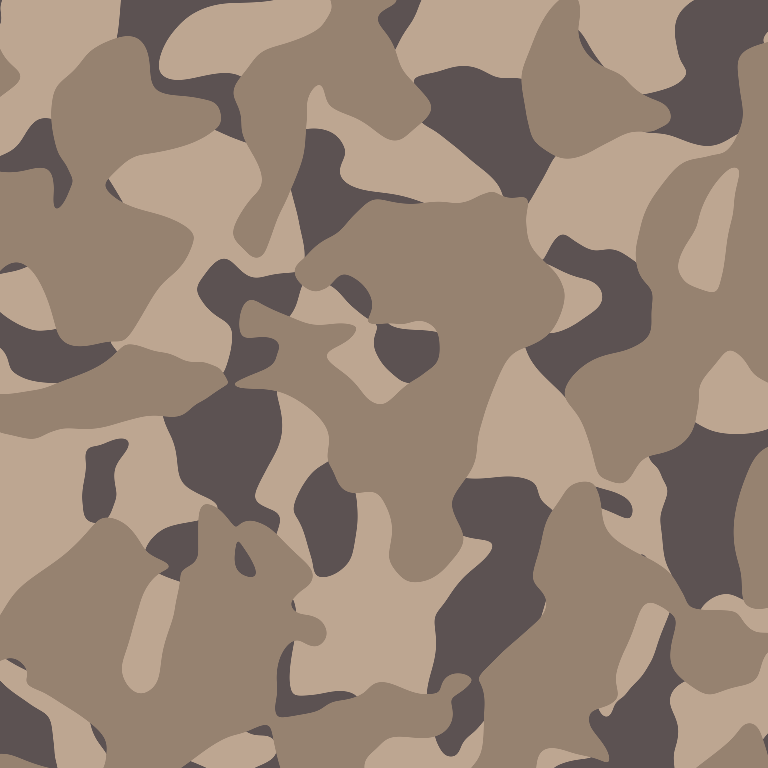
Write a WebGL 1 fragment shader that draws this pattern.

```glsl
precision highp float;
// Three-tone camouflage: a dark ground carries light patches, and a tan layer
// covers about half of both. Each layer is a warped sum of gradient noises,
// cut at a level and smoothed by its estimated distance to the contour.

uniform vec2 u_resolution;

const vec3 DARK  = vec3(0.36, 0.32, 0.32);
const vec3 LIGHT = vec3(0.74, 0.65, 0.57);
const vec3 TAN   = vec3(0.59, 0.51, 0.44);

const float PATCH_FREQ  = 6.5;     // noise cells across the canvas
const float SECOND_FREQ = 1.26;    // relative to PATCH_FREQ
const float SECOND_AMP  = 0.8;
const float DETAIL_FREQ = 2.1;     // small bulges along the outlines
const float DETAIL_AMP  = 0.32;
const float WARP_FREQ   = 0.9;
const float WARP_AMP    = 0.45;    // in noise cells
const float LIGHT_LEVEL = -0.042;  // lower values give more light
const float TAN_LEVEL   = 0.0;     // lower values give more tan
const vec2  LIGHT_SEED  = vec2(37.3, 11.8);
const vec2  TAN_SEED    = vec2(5.6, 71.2);
const float EDGE_PIXELS = 0.6;     // width of the smoothed edge
const float MIN_SLOPE   = 0.15;    // keeps saddles from blurring
const mat2  TURN = mat2(0.8, 0.6, -0.6, 0.8);

// Random gradient with both components in -1..1.
vec2 hashGradient(vec2 cell) {
    vec3 p = fract(cell.xyx * vec3(0.1031, 0.1030, 0.0973));
    p += dot(p, p.yzx + 33.33);
    return 2.0 * fract((p.xx + p.yz) * p.zy) - 1.0;
}

float cornerValue(vec2 cell, vec2 f, vec2 corner) {
    return dot(hashGradient(cell + corner), f - corner);
}

float gradientNoise(vec2 p) {
    vec2 cell = floor(p);
    vec2 f = fract(p);
    vec2 w = f * f * f * (f * (f * 6.0 - 15.0) + 10.0);
    float bottom = mix(cornerValue(cell, f, vec2(0.0, 0.0)),
                       cornerValue(cell, f, vec2(1.0, 0.0)), w.x);
    float top = mix(cornerValue(cell, f, vec2(0.0, 1.0)),
                    cornerValue(cell, f, vec2(1.0, 1.0)), w.x);
    return mix(bottom, top, w.y);
}

// Smooth blotches; turning each octave hides the noise lattice.
float patchField(vec2 uv, vec2 seed) {
    vec2 p = uv * PATCH_FREQ + seed;
    vec2 q = p * WARP_FREQ;
    p += WARP_AMP * vec2(gradientNoise(q + 19.7), gradientNoise(q + 53.1));
    vec2 turned = TURN * p;
    return gradientNoise(p)
         + SECOND_AMP * gradientNoise(turned * SECOND_FREQ + 8.4)
         + DETAIL_AMP * gradientNoise(TURN * turned * DETAIL_FREQ + 27.9);
}

// Coverage of the area above a level, from value over slope.
float patchMask(vec2 uv, vec2 seed, float level, float pixel) {
    float value = patchField(uv, seed);
    vec2 slope = vec2(patchField(uv + vec2(pixel, 0.0), seed),
                      patchField(uv + vec2(0.0, pixel), seed)) - value;
    float perPixel = max(length(slope), MIN_SLOPE * pixel);
    return clamp((value - level) / (perPixel * EDGE_PIXELS) + 0.5, 0.0, 1.0);
}

void main() {
    float pixel = 1.0 / min(u_resolution.x, u_resolution.y);
    vec2 uv = gl_FragCoord.xy * pixel;

    vec3 color = mix(DARK, LIGHT, patchMask(uv, LIGHT_SEED, LIGHT_LEVEL, pixel));
    color = mix(color, TAN, patchMask(uv, TAN_SEED, TAN_LEVEL, pixel));
    gl_FragColor = vec4(color, 1.0);
}
```
